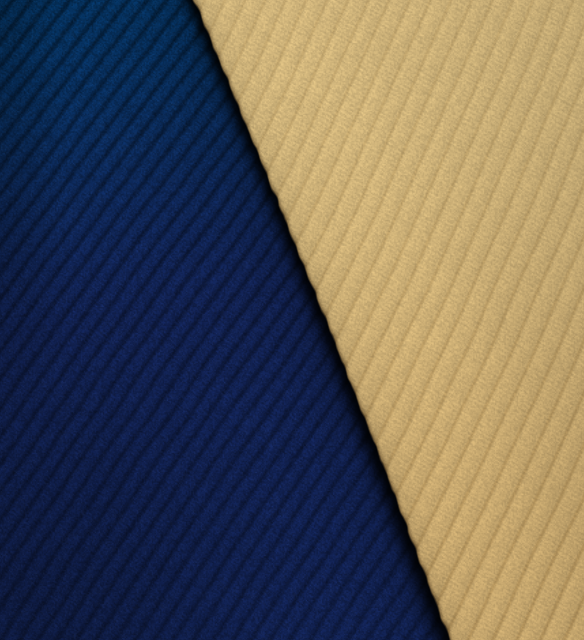
Give the GLSL for this texture, as a Shadertoy shader.

```glsl
// Two ribbed fabrics: a folded gold cloth lying diagonally over a navy one.

float hash(vec2 cell) {
    vec3 q = fract(vec3(cell.xyx) * 0.1031);
    q += dot(q, q.yzx + 33.33);
    return fract((q.x + q.y) * q.z);
}

float noise(vec2 p) {
    vec2 i = floor(p), f = fract(p);
    f = f * f * (3.0 - 2.0 * f);
    return mix(mix(hash(i), hash(i + vec2(1, 0)), f.x),
               mix(hash(i + vec2(0, 1)), hash(i + vec2(1, 1)), f.x), f.y);
}

// Thread grain, centred on zero: fine speckle, short threads and soft blotches
float grain(vec2 p) {
    float speckle = noise(p * 470.0) - 0.5;
    float threads = noise(mat2(0.8, -0.6, 0.6, 0.8) * p * vec2(360.0, 260.0)) - 0.5;
    float blotch = noise(p * 45.0) - 0.5;
    return 0.65 * speckle + 0.45 * threads + 0.1 * blotch;
}

// Soft groove of a given half width around each whole number of the phase
float groove(float phase, float halfWidth) {
    float offset = abs(fract(phase + 0.5) - 0.5);
    return 1.0 - smoothstep(0.0, halfWidth, offset);
}

vec3 navyCloth(vec2 p, float gap) {
    float wobble = 0.004 * (noise(p * 14.0) - 0.5);
    float ribs = (0.81 * p.x - 0.52 * p.y - 0.06 * p.y * p.y + wobble) / 0.0245;

    // Teal light at the top, violet navy in the middle, dark lower left corner
    vec3 col = mix(vec3(0.068, 0.132, 0.325), vec3(0.015, 0.195, 0.37),
                   smoothstep(0.45, 1.05, p.y - 0.15 * p.x));
    col *= 1.0 - 0.25 * smoothstep(0.65, 0.0, length(p * vec2(1.1, 0.9)));
    col *= 1.0 - 0.2 * smoothstep(0.12, 0.0, p.x) * smoothstep(0.2, 0.7, p.y);

    // Rib shading: dark valley, softer and fainter toward the bottom
    float depth = mix(0.26, 0.36, p.y);
    col *= 1.02 - depth * groove(ribs, 0.27) - 0.07 * groove(ribs + 0.2, 0.3);

    // Weave
    float twill = sin(6.2832 * (p.x * 0.7 + p.y) / 0.0068);
    col *= 1.0 + 0.42 * grain(p) + 0.025 * twill;
    col += vec3(0.04, 0.045, 0.055) * max(grain(p + 3.7), 0.0);

    // Shadow cast by the fold, broader toward the bottom
    float reach = mix(0.03, 0.02, p.y);
    float contact = exp(-pow(gap / reach, 2.0) * 2.0);
    float ambient = exp(-gap / 0.07);
    return col * (1.0 - 0.9 * contact) * (1.0 - 0.2 * ambient);
}

vec3 goldCloth(vec2 p, float inset, float ribs) {
    vec3 col = mix(vec3(0.765, 0.645, 0.425), vec3(0.795, 0.69, 0.47),
                   smoothstep(0.1, 0.9, p.y));
    col *= 1.0 + 0.03 * exp(-pow((inset - 0.12) / 0.12, 2.0));
    col *= 1.0 - 0.04 * smoothstep(0.65, 0.95, p.x);

    // Rib shading: thin valley, shaded slope and a lit shoulder
    float depth = mix(1.15, 0.65, p.y);
    col *= 1.0 - depth * vec3(0.09, 0.11, 0.15) * groove(ribs, 0.15);
    col *= 1.0 - 0.035 * depth * groove(ribs + 0.2, 0.25);
    col *= 1.0 + 0.025 * groove(ribs - 0.25, 0.25);

    // Weave
    float twill = sin(6.2832 * (p.x * 0.55 + p.y) / 0.0075);
    col *= 1.0 + 0.15 * grain(p) + 0.018 * twill;

    // The cloth turns away from the light at the fold
    float roll = smoothstep(0.011, -0.002, inset);
    col *= 1.0 - vec3(0.42, 0.46, 0.52) * roll * roll;
    return col * (1.0 - 0.05 * smoothstep(0.04, 0.0, inset));
}

void mainImage(out vec4 fragColor, in vec2 fragCoord) {
    vec2 p = fragCoord / iResolution.y;
    float pixel = 1.0 / iResolution.y;

    // Gold ribs fan out slightly to the right
    float wobble = 0.004 * (noise(p * 9.0 + 5.0) - 0.5);
    float goldRibs = (0.86 * p.x - 0.56 * p.y + 0.17 * p.x * p.y + wobble) / 0.033;

    // Fold line: nearly straight, scalloped where the ribs wrap around it
    float foldX = 0.703 - 0.4 * p.y + 0.006 * sin(3.1416 * p.y);
    float side = (p.x - foldX) * 0.928;
    side += 0.0009 * cos(6.2832 * (goldRibs - 0.5)) + 0.002 * (noise(p * 90.0) - 0.5);

    vec3 navy = navyCloth(p, max(-side, 0.0));
    vec3 gold = goldCloth(p, side, goldRibs);
    vec3 col = mix(navy, gold, smoothstep(-1.3 * pixel, 1.3 * pixel, side));
    fragColor = vec4(clamp(col, 0.0, 1.0), 1.0);
}
```
